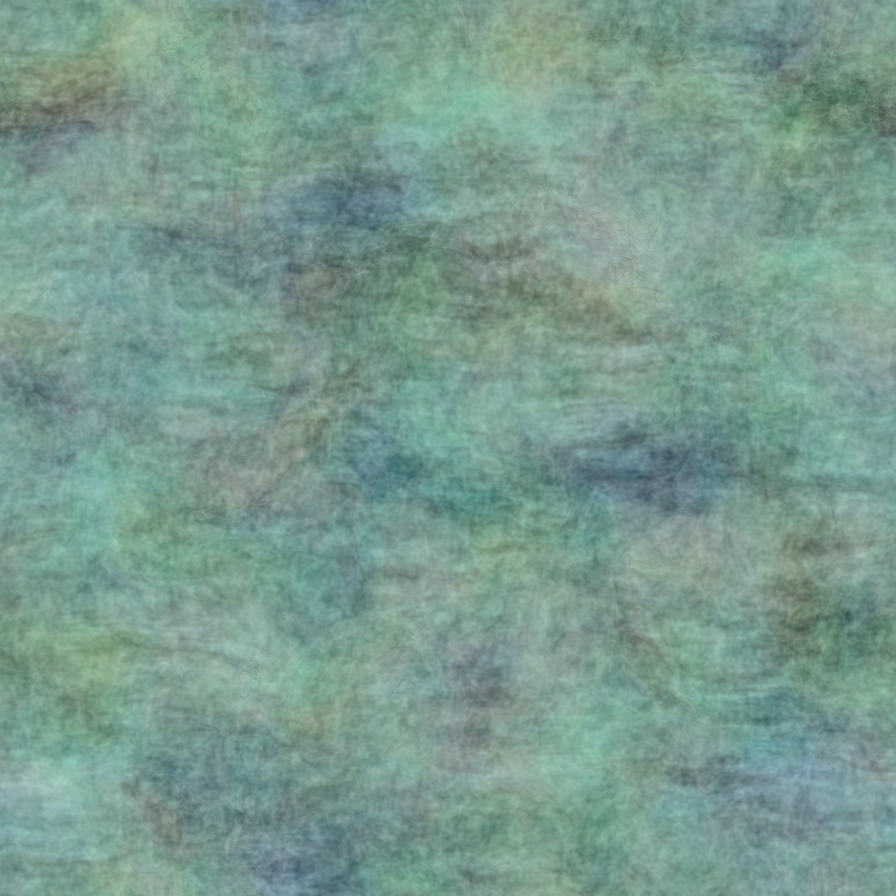
Write a Shadertoy shader that draws this texture.

```glsl
// Weathered sea-green plaster: cloudy stains, brushed streaks, fine mottling and faint crackle, tiling.

const vec3 SEA_GREEN = vec3(0.473, 0.605, 0.560);
const vec3 BLUE_TINT = vec3(-0.022, -0.002, 0.020);
const vec3 MAUVE_TINT = vec3(0.018, -0.011, 0.006);
const float TAU = 6.2831853;

float hash(vec2 cell, float seed) {
    return fract(sin(dot(cell, vec2(127.1, 311.7)) + seed * 74.7) * 43758.5453);
}

// Slope contribution of one lattice corner
float corner(vec2 cell, vec2 offset, vec2 period, float seed) {
    float angle = TAU * hash(mod(cell + 0.5, period), seed);
    return dot(vec2(cos(angle), sin(angle)), offset);
}

// Gradient noise that wraps after a whole number of cells
float noise(vec2 uv, vec2 period, float seed) {
    vec2 p = uv * period;
    vec2 i = floor(p);
    vec2 f = p - i;
    vec2 w = f * f * f * (f * (f * 6.0 - 15.0) + 10.0);
    vec2 x = vec2(1.0, 0.0);
    vec2 y = vec2(0.0, 1.0);
    float low = mix(corner(i, f, period, seed), corner(i + x, f - x, period, seed), w.x);
    float high = mix(corner(i + y, f - y, period, seed), corner(i + 1.0, f - 1.0, period, seed), w.x);
    return mix(low, high, w.y);
}

// Layered noise, scaled to a spread of about one
float fbm(vec2 uv, vec2 period, int octaves, float gain, float seed) {
    float sum = 0.0;
    float power = 0.0;
    float amplitude = 1.0;
    for (int k = 0; k < octaves; k++) {
        sum += amplitude * noise(uv, period, seed + float(k) * 3.1);
        power += amplitude * amplitude;
        amplitude *= gain;
        period *= 2.0;
    }
    return 4.0 * sum / sqrt(power);
}

// Thin lines between the cells of a wrapped Voronoi pattern
float crackle(vec2 uv, vec2 period, float width, float seed) {
    vec2 p = uv * period;
    vec2 base = floor(p);
    float nearest = 8.0;
    float second = 8.0;
    for (int y = -1; y <= 1; y++) {
        for (int x = -1; x <= 1; x++) {
            vec2 cell = base + vec2(x, y);
            vec2 id = mod(cell + 0.5, period);
            vec2 site = cell + vec2(hash(id, seed), hash(id, seed + 1.7));
            float d = length(site - p);
            second = min(second, max(nearest, d));
            nearest = min(nearest, d);
        }
    }
    return 1.0 - smoothstep(0.0, width, second - nearest);
}

void mainImage(out vec4 fragColor, in vec2 fragCoord) {
    vec2 uv = fragCoord / iResolution.xy;

    // Uneven drift that bends every layer
    vec2 drift = vec2(fbm(uv, vec2(5.0), 4, 0.55, 1.0), fbm(uv, vec2(5.0), 4, 0.55, 17.0));
    vec2 bent = uv + 0.012 * drift;
    vec2 ripple = uv + vec2(0.010, 0.006) * drift;

    // Large stains and fine surface grain
    float clouds = fbm(bent, vec2(4.0, 5.0), 6, 0.64, 31.0);
    float mottle = fbm(uv + 0.003 * drift, vec2(44.0, 52.0), 3, 0.85, 53.0);
    float fibres = fbm(ripple, vec2(110.0, 36.0), 2, 0.7, 67.0);

    // Horizontal brushing that comes and goes
    float brushed = smoothstep(-0.8, 1.2, fbm(uv, vec2(4.0, 6.0), 3, 0.5, 79.0));
    float streaks = fbm(ripple, vec2(7.0, 42.0), 3, 0.75, 97.0);

    // Crackle in scattered patches, partly dark and partly pale
    float patches = smoothstep(0.1, 1.4, fbm(bent, vec2(6.0), 3, 0.6, 113.0));
    float cracks = crackle(bent + 0.002 * mottle, vec2(62.0, 66.0), 0.16, 131.0);
    float crackTone = clamp(-clouds, -1.0, 1.0);

    // Darker stains are rougher
    float roughness = clamp(1.0 - 0.18 * clouds, 0.6, 1.5);
    float shade = 0.006 + 0.056 * clouds - 0.006 * clouds * clouds;
    shade += roughness * (0.030 * mottle + 0.010 * fibres);
    shade += mix(0.006, 0.030, brushed) * streaks;
    shade += 0.045 * patches * cracks * crackTone;

    // Blue to moss and mauve to green shifts
    float blueness = fbm(bent, vec2(4.0, 5.0), 5, 0.6, 151.0) + 0.25 * streaks * brushed;
    float mauveness = fbm(bent, vec2(5.0, 6.0), 6, 0.65, 173.0) - 0.35 * clouds;

    vec3 color = SEA_GREEN + shade * vec3(0.98, 1.02, 0.96);
    color += BLUE_TINT * blueness + MAUVE_TINT * mauveness;
    fragColor = vec4(clamp(color, 0.0, 1.0), 1.0);
}
```
